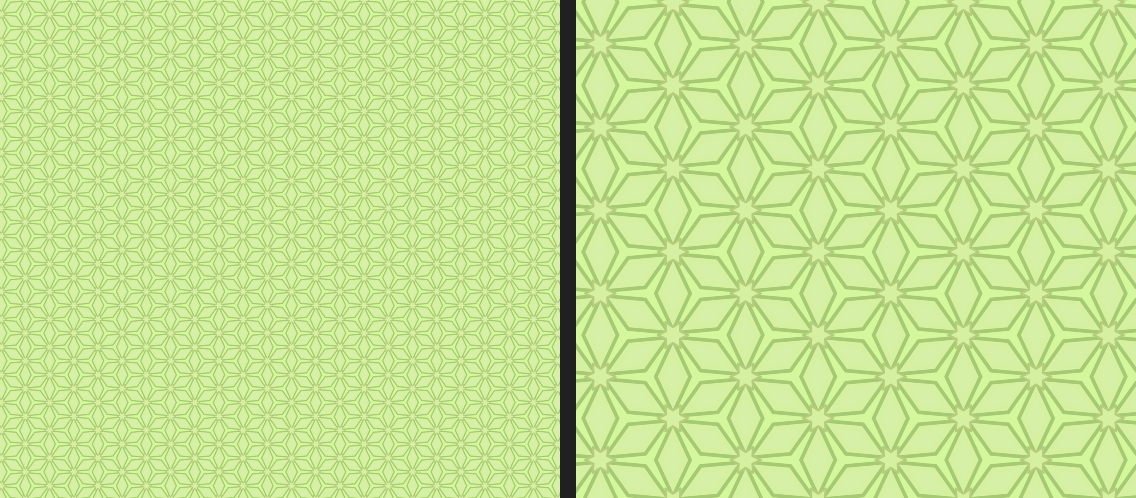
Left, the full canvas; right, a detail of the centre.
Write a Shadertoy shader that draws this pattern.

```glsl
// Pale green lattice of six-petalled rosettes: slim diamonds join neighbouring
// centres of a triangular grid, with a small light star on every centre.
// Each point is folded into one 30 degree wedge, then drawn with segment distances.

#define REPEATS vec2(11.57, 17.95)       // rosettes across and down
#define GRID_SHIFT vec2(0.451, 0.034)    // grid offset, in centre spacings
#define DIAMOND_HALF_WIDTH 0.205
#define LINE_WIDTH 0.044
#define STAR_LINE_WIDTH 0.026
#define STAR_TIP 0.18
#define STAR_NOTCH 0.095
#define GROUND_COLOR vec3(0.84, 0.94, 0.63)
#define CORE_COLOR vec3(0.84, 0.94, 0.655)
#define GAP_COLOR vec3(0.83, 0.965, 0.615)
#define LINE_COLOR vec3(0.65, 0.79, 0.45)
#define STAR_LINE_COLOR vec3(0.71, 0.80, 0.49)

const float SQRT3 = 1.7320508;
const float SECTOR = 1.0471976;          // 60 degrees

// Offset from the nearest point of the triangular grid.
vec2 nearestCentre(vec2 p) {
    vec2 size = vec2(SQRT3, 1.0);
    vec2 a = mod(p + 0.5 * size, size) - 0.5 * size;
    vec2 b = mod(p, size) - 0.5 * size;
    return dot(a, a) < dot(b, b) ? a : b;
}

// Mirrors the rosette into a wedge whose x axis points at a neighbour.
vec2 foldRosette(vec2 p) {
    float angle = atan(p.x, p.y);
    angle = abs(mod(angle + 0.5 * SECTOR, SECTOR) - 0.5 * SECTOR);
    return length(p) * vec2(cos(angle), sin(angle));
}

float segmentDistance(vec2 p, vec2 a, vec2 b) {
    vec2 ab = b - a;
    return length(p - a - ab * clamp(dot(p - a, ab) / dot(ab, ab), 0.0, 1.0));
}

// Positive on the left of the line from a to b.
float sideDistance(vec2 p, vec2 a, vec2 b) {
    vec2 d = normalize(b - a);
    return d.x * (p.y - a.y) - d.y * (p.x - a.x);
}

float stroke(float dist, float width, float pixel) {
    return 1.0 - smoothstep(-0.5, 0.5, (dist - 0.5 * width) / pixel);
}

void mainImage(out vec4 fragColor, in vec2 fragCoord) {
    float pixel = REPEATS.y / iResolution.y;
    vec2 uv = fragCoord / iResolution.xy - 0.5;
    vec2 p = uv * REPEATS * vec2(SQRT3, 1.0) + GRID_SHIFT;
    vec2 q = foldRosette(nearestCentre(p));

    // Diamond, slightly paler at its core, and the brighter gap around it
    vec2 start = vec2(0.6 * STAR_NOTCH, 0.0);
    vec2 corner = vec2(0.5, DIAMOND_HALF_WIDTH);
    float outside = sideDistance(q, start, corner);
    float core = 1.0 - smoothstep(-0.11, -0.07, outside);
    vec3 color = mix(GROUND_COLOR, CORE_COLOR, core);
    color = mix(color, GAP_COLOR, smoothstep(-0.5, 0.5, outside / pixel));
    float side = segmentDistance(q, start, corner);
    color = mix(color, LINE_COLOR, stroke(side, LINE_WIDTH, pixel));

    // Light star with a thin outline, tips between the diamonds
    vec2 notch = vec2(STAR_NOTCH, 0.0);
    vec2 tip = STAR_TIP * vec2(0.5 * SQRT3, 0.5);
    float inside = smoothstep(-0.5, 0.5, sideDistance(q, notch, tip) / pixel);
    color = mix(color, GROUND_COLOR, inside * step(length(q), STAR_TIP));
    float outline = segmentDistance(q, notch, tip);
    color = mix(color, STAR_LINE_COLOR, stroke(outline, STAR_LINE_WIDTH, pixel));

    fragColor = vec4(color, 1.0);
}
```
